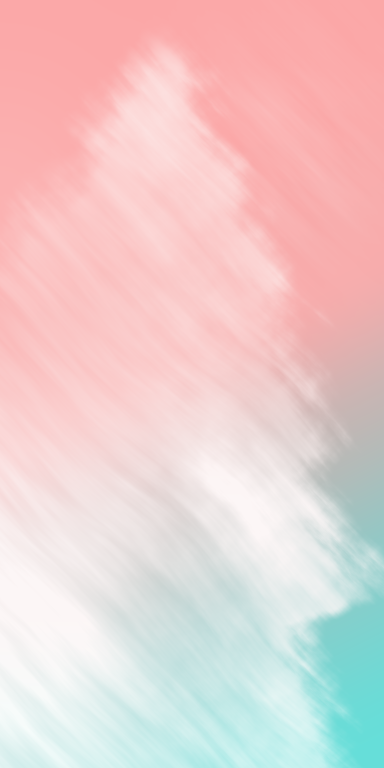
A WebGL 2 fragment shader for this texture:

```glsl
#version 300 es
precision highp float;
uniform vec2 u_resolution;
out vec4 fragColor;

vec2 gradientAt(vec2 cell) {
  float a = 6.2832 * fract(sin(dot(cell, vec2(127.1, 311.7))) * 43758.5);
  return vec2(cos(a), sin(a));
}

float gradientNoise(vec2 p) {
  vec2 i = floor(p), f = fract(p);
  vec2 u = f * f * f * (f * (f * 6.0 - 15.0) + 10.0);
  float a = dot(gradientAt(i), f);
  float b = dot(gradientAt(i + vec2(1, 0)), f - vec2(1, 0));
  float c = dot(gradientAt(i + vec2(0, 1)), f - vec2(0, 1));
  float d = dot(gradientAt(i + vec2(1, 1)), f - vec2(1, 1));
  return mix(mix(a, b, u.x), mix(c, d, u.x), u.y);
}

float fbm(vec2 p) {
  float sum = 0.0, amp = 0.8;
  for (int i = 0; i < 5; i++) {
    sum += amp * gradientNoise(p);
    p = mat2(1.6, 1.2, -1.2, 1.6) * p + 7.3;
    amp *= 0.52;
  }
  return sum;
}

// Octaves without rotation keep the fibres parallel
float fibres(vec2 q) {
  float sum = 0.0, amp = 0.8;
  for (int i = 0; i < 4; i++) {
    sum += amp * gradientNoise(q);
    q = q * vec2(1.9, 2.1) + 11.7;
    amp *= 0.55;
  }
  return sum;
}

float blob(vec2 p, vec2 center, vec2 radius) {
  vec2 d = (p - center) / radius;
  return exp(-dot(d, d));
}

// Sky from turquoise through grey to pink, tilted to the left
vec3 skyColor(vec2 p) {
  float h = p.y + 0.5 * (1.0 - p.x);
  vec3 c = mix(vec3(0.40, 0.87, 0.85), vec3(0.58, 0.78, 0.77), smoothstep(0.05, 0.7, h));
  c = mix(c, vec3(0.74, 0.72, 0.71), smoothstep(0.55, 0.95, h));
  c = mix(c, vec3(0.97, 0.67, 0.67), smoothstep(0.85, 1.35, h));
  return mix(c, vec3(0.985, 0.655, 0.655), smoothstep(1.3, 2.0, h));
}

// Right outline of the cloud: one long curve and two lower lobes
float rightEdge(float y) {
  float t = 1.95 - y;
  float upper = 0.43 + 0.55 * t - 0.13 * t * t;
  float middle = 0.77 + 0.69 * (0.8 - y);
  float lower = 0.78 + 0.3 * (0.4 - y);
  float e = mix(middle, upper, smoothstep(0.74, 0.84, y));
  return mix(lower, e, smoothstep(0.36, 0.45, y));
}

void main() {
  vec2 p = gl_FragCoord.xy / u_resolution * vec2(1.0, 2.0);

  // Axes along and across the wind
  vec2 bent = p + 0.035 * vec2(gradientNoise(p * 2.3), gradientNoise(p * 2.3 + 19.0));
  vec2 wind = vec2(dot(bent, vec2(0.70, -0.714)), dot(bent, vec2(0.714, 0.70)));
  float streak = fibres(wind * vec2(1.7, 11.0));
  float fine = fibres(wind * vec2(3.5, 34.0) + 5.0);
  float puff = fbm(p * 8.0 + 0.4 * streak);

  // Outline frayed by both noises
  float fray = 0.07 * puff + 0.07 * streak + 0.02 * fine;
  float inside = smoothstep(-0.05, 0.09, rightEdge(p.y) - p.x + fray);
  inside *= smoothstep(-0.07, 0.12, p.x - 0.11 - 0.71 * (p.y - 1.5) + fray);
  inside *= 1.0 - smoothstep(1.84, 2.0, p.y + fray);

  // Broad thick and thin regions
  vec2 ridge = wind - vec2(0.05, 0.93);
  float density = 0.55;
  density += 0.48 * blob(p, vec2(-0.02, 0.36), vec2(0.42, 0.42));
  density += 0.42 * blob(ridge, vec2(0.0), vec2(0.36, 0.11));
  density += 0.12 * blob(p, vec2(0.36, 1.72), vec2(0.2, 0.25));
  density -= 0.28 * blob(p, vec2(0.0, 1.2), vec2(0.32, 0.27));
  density -= 0.22 * blob(p, vec2(0.46, 0.45), vec2(0.17, 0.15));
  density += 0.12 * blob(p, vec2(0.74, 0.12), vec2(0.12, 0.25));
  density += 0.25 * streak + 0.11 * fine + 0.16 * puff * smoothstep(0.1, 0.6, p.x);
  density = clamp(density, 0.0, 1.0) * inside;

  // Faint veil and wisps outside the main cloud
  float wisps = blob(p, vec2(0.75, 1.6), vec2(0.22, 0.3));
  density += (1.0 - inside) * wisps * max(0.0, 0.14 + 0.3 * streak + 0.1 * fine);
  density += (1.0 - inside) * 0.16 * blob(p, vec2(0.0, 1.45), vec2(0.3, 0.35));

  vec3 cloud = mix(vec3(0.96, 0.99, 0.985), vec3(0.99, 0.965, 0.965), smoothstep(0.0, 0.45, p.y));
  cloud = mix(cloud, vec3(0.99, 0.915, 0.91), smoothstep(0.65, 1.15, p.y));
  vec3 color = mix(skyColor(p), cloud, clamp(density, 0.0, 1.0));
  fragColor = vec4(color, 1.0);
}
```
